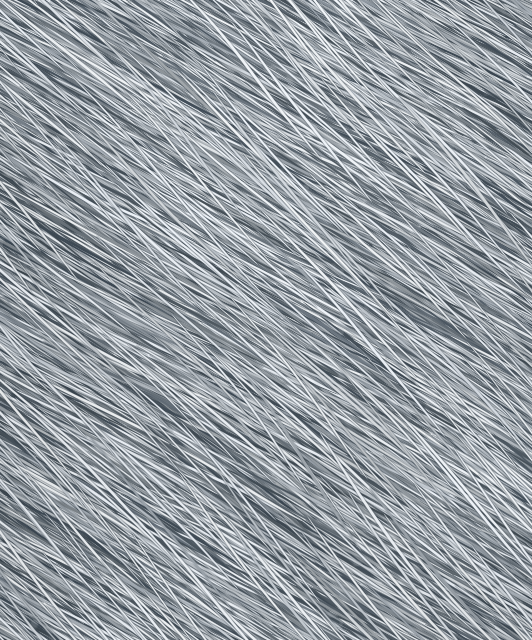
This texture is drawn by a WebGL 1 fragment shader. Its source:

```glsl
precision highp float;
uniform vec2 u_resolution;

const vec3 DARK = vec3(0.235, 0.278, 0.315);
const vec3 LIGHT = vec3(0.915, 0.93, 0.945);
const vec3 WARM_TINT = vec3(0.014, 0.004, -0.014);
const int FIBRE_LAYERS = 16;
const int CROSSING_LAYERS = 4;
const float ROW_SPACING = 0.0105;
const float CROSSING_SPACING = 0.021;
const float FIBRE_LENGTH = 0.24;
const float CROSSING_LENGTH = 0.36;
const float THIN = 0.0010;
const float THICK = 0.0022;
const float SHALLOW_ANGLE = 0.42;
const float STEEP_ANGLE = 0.72;
const float CROSSING_ANGLE = 0.80;
const float BEND = 0.028;
const float SHADOW = 0.42;
const float FLECK_STRENGTH = 0.30;

float hash(vec2 p) {
  return fract(sin(dot(p, vec2(127.1, 311.7))) * 43758.5453);
}

float noise(vec2 p) {
  vec2 i = floor(p);
  vec2 f = fract(p);
  f = f * f * (3.0 - 2.0 * f);
  return mix(mix(hash(i), hash(i + vec2(1.0, 0.0)), f.x),
             mix(hash(i + vec2(0.0, 1.0)), hash(i + 1.0), f.x), f.y);
}

// Lays one sheet of tapered fibres over the colour below it.
vec3 layFibres(vec3 below, vec2 p, float angle, float spacing, float fibreLength,
               float density, float brightness, float seed) {
  float c = cos(angle);
  float s = sin(angle);
  vec2 q = vec2(c * p.x - s * p.y, s * p.x + c * p.y);
  q.y += BEND * noise(p * 2.6 + 7.0) + 0.4 * BEND * noise(p * 5.0 + seed);
  q += vec2(hash(vec2(seed, 3.0)), hash(vec2(seed, 8.0)));

  float edge = 0.7 / u_resolution.y;
  float baseRow = floor(q.y / spacing);
  vec3 colour = below;
  for (int k = -1; k <= 1; k++) {
    float row = baseRow + float(k);
    float along = q.x / fibreLength + 9.0 * hash(vec2(row, seed));
    vec2 id = vec2(row + 37.0 * seed, floor(along));
    float t = fract(along) - 0.5;

    // Random offset, tilt and bow keep neighbouring fibres from being parallel.
    float shift = 0.8 * (hash(id + 1.3) - 0.5);
    float tilt = 1.1 * (hash(id + 2.7) - 0.5) * t;
    float bow = 1.2 * (hash(id + 4.1) - 0.5) * (t * t - 0.1);
    float centre = (row + 0.5 + shift + tilt + bow) * spacing;

    float taper = sqrt(max(1.0 - 4.0 * t * t, 0.0));
    float halfWidth = mix(THIN, THICK, hash(id + 5.9)) * taper;
    float present = step(hash(id + 6.4), density) * smoothstep(0.0, 0.3, taper);
    float gap = abs(q.y - centre) - halfWidth;

    float tone = smoothstep(0.08, 0.88, hash(id + 8.2) + brightness);
    vec3 fibre = mix(DARK, LIGHT, tone) + WARM_TINT * (hash(id + 9.5) - 0.5);
    float shade = 1.0 - smoothstep(0.0, 0.0028, gap);
    float cover = 1.0 - smoothstep(-edge, edge, gap);
    colour = mix(colour, DARK, SHADOW * shade * tone * present);
    colour = mix(colour, fibre, cover * present);
  }
  return colour;
}

void main() {
  vec2 p = gl_FragCoord.xy / u_resolution.y;
  vec3 colour = mix(DARK, LIGHT, 0.12);

  // Main weave, with shallow and steep sheets interleaved.
  for (int i = 0; i < FIBRE_LAYERS; i++) {
    float n = float(i);
    float angle = mix(SHALLOW_ANGLE, STEEP_ANGLE, fract(n * 0.618));
    colour = layFibres(colour, p, angle, ROW_SPACING, FIBRE_LENGTH, 0.8, 0.07, n + 1.0);
  }

  // Small pale smudges between the fibres.
  float fleck = smoothstep(0.72, 0.9, noise(p * 75.0))
              * smoothstep(0.45, 0.75, noise(p * 11.0 + 20.0));
  colour = mix(colour, mix(DARK, LIGHT, 0.6), FLECK_STRENGTH * fleck);

  // Sparse, long and bright fibres crossing on top.
  for (int i = 0; i < CROSSING_LAYERS; i++) {
    float n = float(i);
    float angle = CROSSING_ANGLE + 0.06 * (n - 1.5);
    colour = layFibres(colour, p, angle, CROSSING_SPACING, CROSSING_LENGTH, 0.42, 0.5, n + 41.0);
  }

  // Slow drift of light across the sheet.
  colour += 0.07 * (noise(p * 4.0 + 50.0) - 0.5);
  gl_FragColor = vec4(clamp(colour, 0.0, 1.0), 1.0);
}
```
